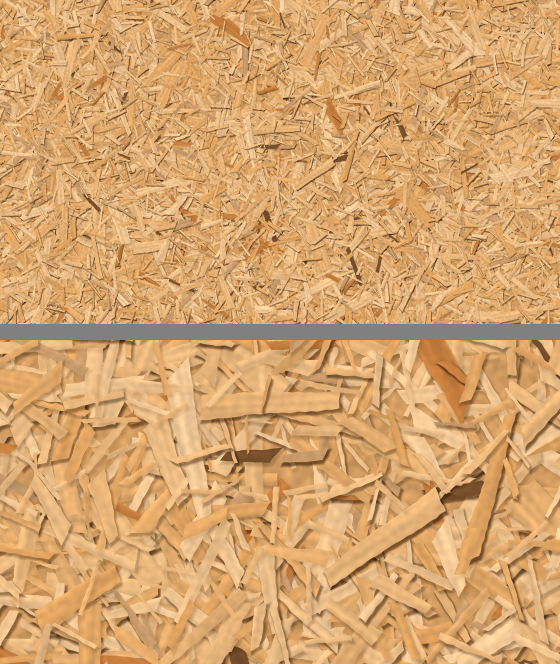
Top, the full canvas; bottom, a detail of the centre.
Give the GLSL for this texture, as a WebGL 1 fragment shader.

```glsl
precision highp float;
// Pressed wood-chip board: layers of straight splinters of many sizes,
// laid back to front from jittered grids. Each chip throws a thin warm
// shadow on those below; gradient noise adds grain and frayed edges.

uniform vec2 u_resolution;

// Lengths are fractions of the canvas height.
const int LAYERS = 12;
const float LARGE_CELL = 0.125;
const float SMALL_CELL = 0.032;
const vec2 SHADOW_OFFSET = vec2(0.0017, -0.0028);
const float SHADOW_SOFTNESS = 0.0030;
const vec2 LIGHT = vec2(-0.52, 0.85);
const float BEVEL = 0.03;
const float GRAIN_CONTRAST = 0.15;
const float MOTTLE_CONTRAST = 0.08;
const float RAGGEDNESS = 0.0014;

const vec3 GOLD = vec3(0.875, 0.635, 0.37);
const vec3 CREAM = vec3(0.945, 0.785, 0.59);
const vec3 DULL = vec3(0.79, 0.61, 0.42);
const vec3 RUST = vec3(0.77, 0.49, 0.24);
const vec3 BARK = vec3(0.46, 0.30, 0.17);
const vec3 BED = vec3(0.82, 0.61, 0.38);
const vec3 SHADOW_TINT = vec3(0.47, 0.40, 0.31);

vec4 hash4(vec2 p) {
  vec4 h = fract(p.xyxy * vec4(0.1031, 0.1030, 0.0973, 0.1099));
  h += dot(h, h.wzxy + 33.33);
  return fract((h.xxyz + h.yzzw) * h.zywx);
}

float cornerSlope(vec2 corner, vec2 offset) {
  float angle = 6.2832 * hash4(corner).x;
  return dot(vec2(cos(angle), sin(angle)), offset);
}

float gradientNoise(vec2 p) {
  vec2 i = floor(p), f = p - i;
  vec2 u = f * f * f * (f * (f * 6.0 - 15.0) + 10.0);
  vec2 e = vec2(1.0, 0.0);
  float low = mix(cornerSlope(i, f), cornerSlope(i + e, f - e), u.x);
  float high = mix(cornerSlope(i + e.yx, f - e.yx),
                   cornerSlope(i + e.xx, f - e.xx), u.x);
  return mix(low, high, u.y);
}

// Approximate distance to a splinter with slanted ends and tapered sides.
float chipDistance(vec2 q, vec2 halfSize, vec4 shape) {
  q.x += q.y * (shape.z - 0.5) * 1.8;
  float along = q.x / halfSize.x;
  q.y += halfSize.y * 0.07 * sin(along * 4.0 + shape.w * 40.0);
  float side = halfSize.y * (1.0 - 0.35 * (shape.x * 2.0 - 1.0) * along);
  vec2 d = abs(q) - vec2(halfSize.x, side);
  return max(d.x, d.y);
}

vec3 chipColor(float tone) {
  float kind = fract(tone * 53.7);
  vec3 color = mix(GOLD, CREAM, tone);
  color = mix(color, DULL, step(0.92, kind));
  color = mix(color, RUST, step(0.972, kind));
  return mix(color, BARK, step(0.991, kind));
}

// Paints one chip and its shadow; grainPos follows the topmost chip.
void layChip(vec2 p, vec2 id, vec2 seed, float cell, float presence,
             inout vec3 color, inout vec2 grainPos) {
  vec4 place = hash4(seed);
  if (place.z > presence) return;
  vec4 shape = hash4(seed + 71.3);
  float angle = 6.2832 * place.w;
  vec2 axis = vec2(cos(angle), sin(angle));
  vec2 normal = vec2(-axis.y, axis.x);
  float halfLength = cell * mix(0.42, 0.82, shape.x);
  vec2 halfSize = halfLength * vec2(1.0, mix(0.08, 0.27, shape.y * shape.y));

  vec2 r = p - (id + place.xy) * cell;
  vec2 s = r - SHADOW_OFFSET;
  vec2 q = vec2(dot(r, axis), dot(r, normal));
  float d = chipDistance(q, halfSize, shape);
  float dShadow = chipDistance(vec2(dot(s, axis), dot(s, normal)), halfSize, shape);

  // Most chips lie flat; a few stand proud and shade deeply.
  float lift = fract(shape.z * 17.3 + place.z * 5.1);
  float strength = mix(0.10, 0.90, lift * lift * lift);
  float shadow = strength * (1.0 - smoothstep(-0.001, SHADOW_SOFTNESS, dShadow));
  color *= mix(vec3(1.0), SHADOW_TINT, shadow);

  float smoothing = 0.7 / u_resolution.y;
  float cover = 1.0 - smoothstep(-smoothing, smoothing, d);
  float tilt = clamp(q.y / halfSize.y, -1.0, 1.0) * dot(normal, LIGHT);
  color = mix(color, chipColor(shape.w) * (1.0 + BEVEL * tilt), cover);
  if (cover > 0.5) grainPos = q * vec2(10.0, 135.0) + place.xy * 90.0;
}

void main() {
  vec2 uv = gl_FragCoord.xy / u_resolution.y;
  vec2 fray = vec2(gradientNoise(uv * 105.0), gradientNoise(uv * 105.0 + 31.7));
  vec2 p = uv + RAGGEDNESS * fray;
  vec3 color = BED;
  vec2 grainPos = uv * 90.0;

  // The golden ratio interleaves large and small layers.
  for (int layer = 0; layer < LAYERS; layer++) {
    float n = float(layer);
    float fineness = fract(n * 0.618);
    float cell = LARGE_CELL * pow(SMALL_CELL / LARGE_CELL, fineness);
    float presence = mix(0.85, 0.75, fineness);
    vec2 home = floor(p / cell);
    for (int y = -1; y <= 1; y++) {
      for (int x = -1; x <= 1; x++) {
        vec2 id = home + vec2(float(x), float(y));
        layChip(p, id, id + 37.0 * (n + 1.0), cell, presence, color, grainPos);
      }
    }
  }

  // Wood grain along each chip, then fine surface mottling.
  color *= 1.0 + GRAIN_CONTRAST * gradientNoise(grainPos);
  color *= 1.0 + MOTTLE_CONTRAST * gradientNoise(uv * 130.0 + 7.0);
  gl_FragColor = vec4(clamp(color, 0.0, 1.0), 1.0);
}
```
